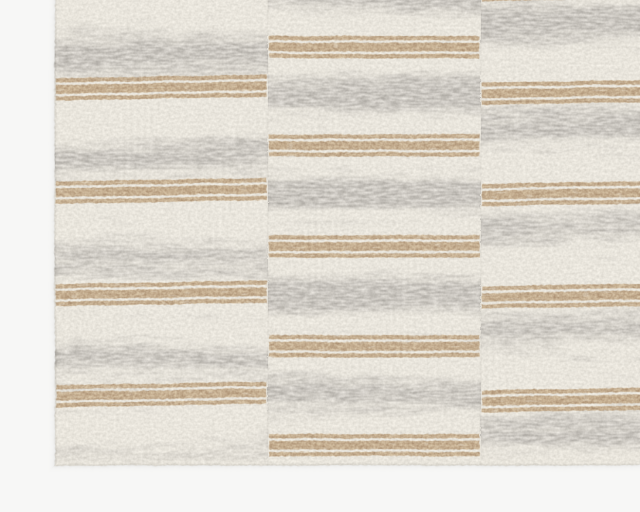
A Shadertoy shader for this pattern:

```glsl
// Corner of a looped wool rug on a pale ground: three staggered columns,
// each repeating a triple tan stripe and a soft grey band down its height.
// Stripes are distance bands; gradient noise adds loops, streaks and wear.

float hash(vec2 p) {
    return fract(sin(dot(p, vec2(127.1, 311.7))) * 43758.5);
}

vec2 gradient(vec2 cell) {
    float angle = 6.2832 * hash(cell);
    return vec2(cos(angle), sin(angle));
}

// Gradient noise, roughly -0.7 to 0.7
float noise(vec2 p) {
    vec2 i = floor(p), f = fract(p);
    vec2 w = f * f * f * (f * (f * 6.0 - 15.0) + 10.0);
    vec2 e = vec2(1.0, 0.0);
    float low = mix(dot(gradient(i), f),
                    dot(gradient(i + e.xy), f - e.xy), w.x);
    float high = mix(dot(gradient(i + e.yx), f - e.yx),
                     dot(gradient(i + e.xx), f - e.xx), w.x);
    return mix(low, high, w.y);
}

float band(float d, float halfWidth, float blur) {
    return 1.0 - smoothstep(halfWidth - blur, halfWidth + blur, abs(d));
}

void mainImage(out vec4 fragColor, in vec2 fragCoord) {
    float px = 1.0 / iResolution.y;
    vec2 p = fragCoord * px;

    // Uneven yarn edges
    vec2 q = p + 0.0018 * vec2(noise(p * 130.0), noise(p * 130.0 + 50.0));
    q += 0.002 * vec2(noise(p * 14.0 + 7.0), noise(p * 14.0 + 31.0));

    // Columns, alternately shifted down
    float across = (q.x - 0.107) / 0.416;
    float column = max(floor(across), 0.0);
    float u = across - column;
    float odd = mod(column, 2.0);
    float pitch = 0.2 - 0.005 * odd;
    float y = q.y - mix(0.228 - 0.0035 * column, 0.13, odd);
    y -= 0.007 * (u - 0.5) * (1.0 - odd);

    // Grey bands, with a different offset and strength in each repeat
    float fromGrey = y - 0.065 - 0.035 * column;
    float greyRow = floor(fromGrey / pitch + 0.5);
    fromGrey -= greyRow * pitch;
    float grey = (0.65 + 0.35 * hash(vec2(greyRow + 9.0, column)))
               * exp(-pow(fromGrey / 0.036, 2.0));
    grey += 0.4 * noise(vec2(p.x * 2.5, p.y * 38.0) + column * 17.3);
    grey += 0.3 * noise(vec2(p.x * 16.0, p.y * 95.0) + column * 5.7);
    grey = smoothstep(0.08, 0.85, grey) * smoothstep(0.09, 0.13, p.y);

    // Loops of pile and the dark streaks between rows
    float loops = noise(p * vec2(150.0, 175.0)) + 0.6 * noise(p * 270.0 + 40.0);
    float streaks = noise(p * vec2(50.0, 190.0) + 80.0);

    vec3 wool = mix(vec3(0.915, 0.9, 0.865), vec3(0.79, 0.775, 0.75), grey);
    wool += 0.055 * loops + (0.02 + 0.13 * grey) * streaks;

    // Tan stripe: a wide bar between two thin lines
    float row = floor(y / pitch + 0.5);
    float d = y - row * pitch + 0.004 * (hash(vec2(row, column + 3.0)) - 0.5);
    float blur = max(0.0012, px);
    float stripe = max(band(d, 0.0085, blur), band(abs(d) - 0.0175, 0.0041, blur));
    stripe *= band(u - 0.5, 0.494, blur / 0.416);
    stripe *= 0.94 - 0.25 * smoothstep(0.2, 0.6, noise(p * vec2(45.0, 150.0) + 12.0));

    vec3 tan_ = mix(vec3(0.67, 0.56, 0.44), vec3(0.83, 0.75, 0.63),
                    clamp(0.55 + 0.6 * loops + 0.4 * streaks, 0.0, 1.0));
    vec3 rug = mix(wool, tan_, stripe);

    // Seams between columns, then the bound outer edge
    rug -= 0.025 * band(abs(u - 0.5) - 0.5, 0.004, 0.004) * step(0.5, across);
    float inside = min(q.x - 0.107, q.y - 0.091);
    rug -= 0.07 * (1.0 - smoothstep(0.0, 0.006, inside));

    // Pale ground with a faint contact shadow
    vec3 ground = vec3(0.97, 0.97, 0.965);
    ground -= 0.06 * exp(-max(-inside, 0.0) / 0.004);

    fragColor = vec4(mix(ground, rug, smoothstep(-px, px, inside)), 1.0);
}
```
